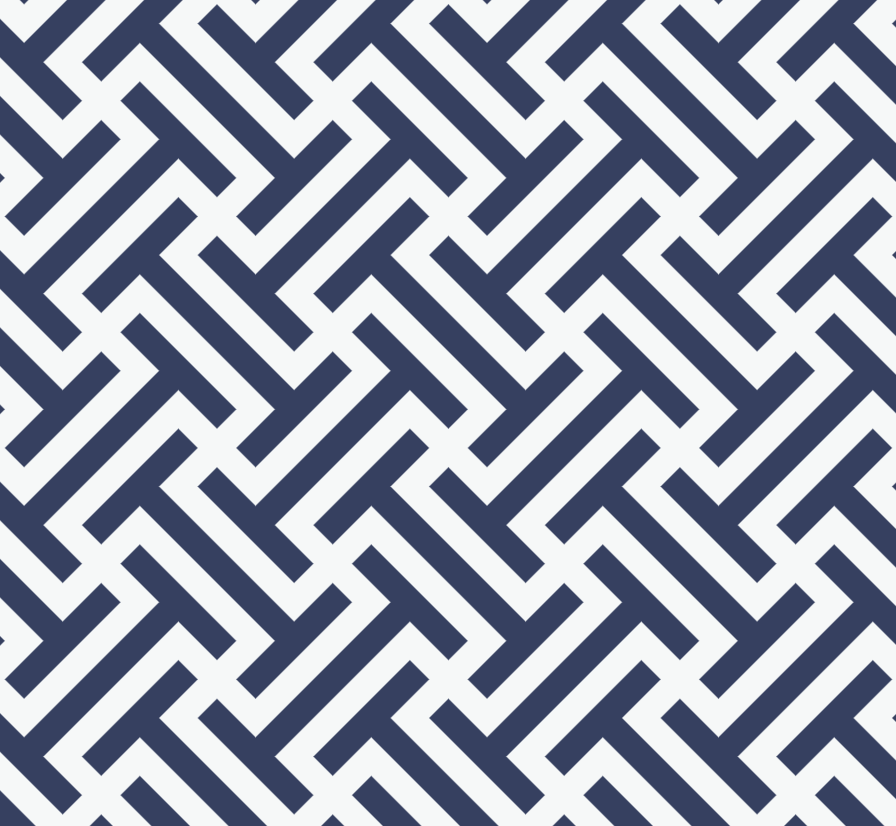
This pattern is drawn by a WebGL 2 fragment shader. Its source:

```glsl
#version 300 es
precision highp float;
// Diagonal basket weave of navy I-shaped bars on an off-white ground.
// The plane is turned 45 degrees and cut into square cells; each cell holds one
// I-shape longer than the cell, turned a quarter in alternate cells to interlock.

uniform vec2 u_resolution;
out vec4 fragColor;

const vec3 PAPER = vec3(0.963, 0.972, 0.971);
const vec3 INK = vec3(0.211, 0.251, 0.378);

const float REPEATS_ACROSS = 3.871;        // upright repeats per canvas width
const float STEPS_PER_REPEAT = 12.0;       // half-diagonals of a bar per repeat
const vec2 ANCHOR = vec2(0.1130, 0.1636);  // centre of one I-shape, in widths
const float CELL = 6.0;                    // cell side, in bar widths
const vec2 HALF_SHAPE = vec2(2.5, 4.5);    // half size of an I-shape
const float HALF_BAR = 0.5;                // half thickness of every bar

// Signed distance to an axis-aligned box centred on the origin.
float boxDistance(vec2 p, vec2 halfSize) {
    vec2 q = abs(p) - halfSize;
    return length(max(q, 0.0)) + min(max(q.x, q.y), 0.0);
}

// Upright stem with a crossbar flush with each end.
float iShapeDistance(vec2 p, vec2 halfSize, float halfBar) {
    float stem = boxDistance(p, vec2(halfBar, halfSize.y));
    vec2 endOffset = vec2(0.0, halfSize.y - halfBar);
    float crossbars = boxDistance(vec2(p.x, abs(p.y)) - endOffset,
                                  vec2(halfSize.x, halfBar));
    return min(stem, crossbars);
}

// Nearest I-shape among the surrounding cells, alternating in direction.
float weaveDistance(vec2 p, float cellSize) {
    vec2 home = round(p / cellSize);
    float nearest = 1e3;
    for (int j = -1; j <= 1; j++) {
        for (int i = -1; i <= 1; i++) {
            vec2 cell = home + vec2(i, j);
            vec2 local = p - cell * cellSize;
            bool turned = mod(cell.x + cell.y, 2.0) > 0.5;
            vec2 q = turned ? local.yx : local;
            nearest = min(nearest, iShapeDistance(q, HALF_SHAPE, HALF_BAR));
        }
    }
    return nearest;
}

void main() {
    // Canvas widths to diagonal axes measured in bar widths
    float stepsAcross = REPEATS_ACROSS * STEPS_PER_REPEAT;
    vec2 p = (gl_FragCoord.xy / u_resolution.x - ANCHOR) * stepsAcross;
    vec2 diagonal = 0.5 * vec2(p.x - p.y, p.x + p.y);

    // Soft edge about one pixel wide
    float pixel = stepsAcross * inversesqrt(2.0) / u_resolution.x;
    float edge = 0.9 * pixel;
    float ground = smoothstep(-edge, edge, weaveDistance(diagonal, CELL));
    fragColor = vec4(mix(INK, PAPER, ground), 1.0);
}
```
